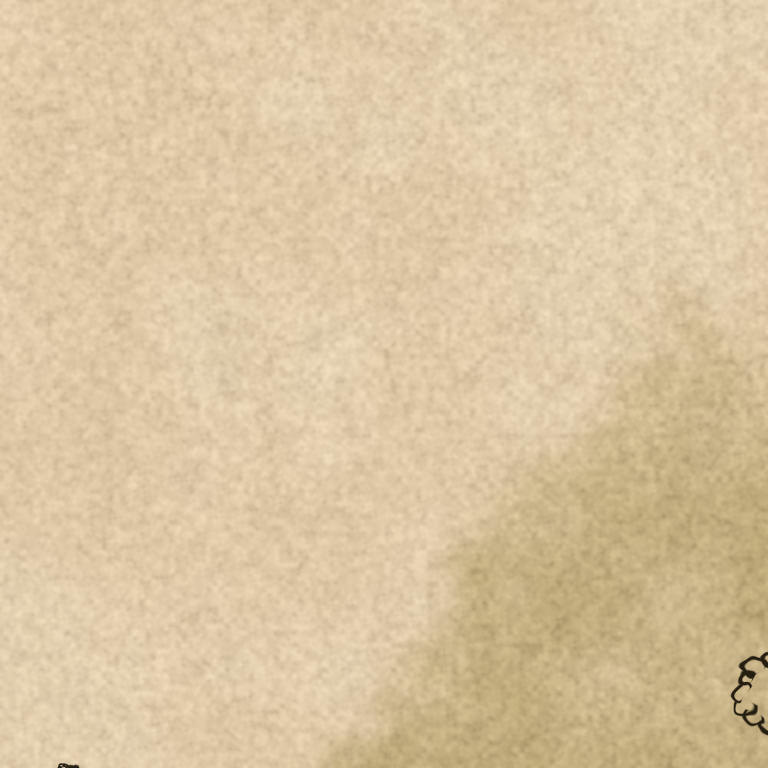
This texture is drawn by a WebGL 1 fragment shader. Its source:

```glsl
precision highp float;
// Aged parchment: warm, softly mottled paper with fine fibrous grain, an olive
// wash soaking in from the lower right, and scraps of curly ink at the border.
// Layered value noise makes the mottling, the wash edge and the grain.
uniform vec2 u_resolution;

#define WARM_PAPER vec3(0.868, 0.778, 0.640)
#define PALE_PAPER vec3(0.892, 0.820, 0.695)
#define WASH_LIGHT vec3(0.825, 0.742, 0.585)
#define WASH_DARK  vec3(0.735, 0.655, 0.465)
#define INK        vec3(0.110, 0.085, 0.040)
#define GRAIN_FREQ 125.0
#define GRAIN_GAIN 0.185
#define MOTTLE_FREQ 7.0
#define WASH_SOFTNESS 0.090
#define WASH_ROUGHNESS 0.30
#define STROKE 0.0023

const float TAU = 6.2831853;

float hash(vec2 p) {
  vec3 q = fract(p.xyx * 0.1031);
  q += dot(q, q.yzx + 33.33);
  return fract((q.x + q.y) * q.z);
}

float noise(vec2 p) {
  vec2 cell = floor(p), f = fract(p);
  f = f * f * (3.0 - 2.0 * f);
  float low = mix(hash(cell), hash(cell + vec2(1.0, 0.0)), f.x);
  float high = mix(hash(cell + vec2(0.0, 1.0)), hash(cell + 1.0), f.x);
  return mix(low, high, f.y);
}

// Rotated octaves, so that no lattice direction shows; result is 0 to 1.
float fbm(vec2 p) {
  float sum = 0.0, weight = 0.5;
  for (int i = 0; i < 4; i++) {
    sum += weight * noise(p);
    p = mat2(1.6, 1.2, -1.2, 1.6) * p + 17.3;
    weight *= 0.5;
  }
  return sum / 0.9375;
}

// Fine paper tooth, centred on zero, with a tail of sparse dark specks.
float grain(vec2 p) {
  p = mat2(0.8, 0.6, -0.6, 0.8) * p * GRAIN_FREQ;
  float coarse = noise(p * 0.47 + 40.0);
  float medium = noise(mat2(0.6, 0.8, -0.8, 0.6) * p + 9.0);
  float fine = noise(p * 1.6 + 71.0);
  float tooth = 0.20 * coarse + 0.48 * medium + 0.32 * fine - 0.5;
  return tooth - 0.5 * max(-tooth - 0.16, 0.0);
}

float softSpot(vec2 p, vec2 centre, float radius) {
  vec2 d = (p - centre) / radius;
  return exp(-dot(d, d));
}

// Signed depth inside the wash: a slanted edge capped by a level top.
float washDepth(vec2 p) {
  float slant = dot(p - vec2(0.48, 0.04), vec2(0.79, -0.61));
  float rough = fbm(p * 8.0 + 3.0) - 0.5;
  return min(slant, 0.58 - p.y) + WASH_ROUGHNESS * rough;
}

// Distance to broken little loops strung around a circle.
float curlDistance(vec2 p, vec2 centre, float radius) {
  float nearest = 1.0;
  for (int i = 0; i < 14; i++) {
    float id = float(i), angle = TAU * id / 14.0;
    float loopSize = radius * (0.17 + 0.16 * hash(vec2(id, 5.0)));
    vec2 q = p - centre - radius * vec2(cos(angle), sin(angle));
    float opening = angle + 2.6 + 1.4 * hash(vec2(id, 8.0));
    float ring = abs(length(q) - loopSize);
    float gap = dot(q, vec2(cos(opening), sin(opening))) - 0.4 * loopSize;
    nearest = min(nearest, max(ring, gap));
  }
  return nearest;
}

void main() {
  float side = min(u_resolution.x, u_resolution.y);
  vec2 p = gl_FragCoord.xy / side;

  // Paper: gentle mottling, a bleached corner and a few pale blots
  float mottle = smoothstep(0.15, 0.85, fbm(p * MOTTLE_FREQ + 11.0));
  float bleached = 0.55 * softSpot(p, vec2(0.87, 0.90), 0.20);
  float blots = softSpot(p, vec2(0.44, 0.54), 0.04)
              + softSpot(p, vec2(0.52, 0.81), 0.04)
              + softSpot(p, vec2(0.39, 0.87), 0.05);
  float paleness = clamp(0.8 * mottle + bleached + 0.45 * blots, 0.0, 1.2);
  vec3 colour = mix(WARM_PAPER, PALE_PAPER, paleness);

  // Wash: darker near the bottom and in uneven patches
  float wash = smoothstep(-0.7 * WASH_SOFTNESS, WASH_SOFTNESS, washDepth(p));
  float density = 1.4 * fbm(p * 9.0 + 29.0) - 0.22 + 0.9 * (0.24 - p.y);
  vec3 washColour = mix(WASH_LIGHT, WASH_DARK, clamp(density, 0.0, 1.0));
  colour = mix(colour, washColour, wash);

  // Grain, strongest in blue so that the dark specks look warm
  float shade = GRAIN_GAIN * (1.0 + 0.25 * wash) * grain(p);
  colour *= 1.0 + shade * vec3(0.88, 1.0, 1.18);

  // Ink curls cut off by the border, with wobbly, uneven strokes
  vec2 wobble = vec2(noise(p * 75.0), noise(p * 75.0 + 31.0)) - 0.5;
  vec2 pen = p + 0.010 * wobble;
  float ink = min(curlDistance(pen, vec2(1.008, 0.098), 0.042),
                  curlDistance(pen, vec2(0.090, -0.007), 0.011));
  float edge = max(0.0014, 0.75 / side);
  float stroke = STROKE * (0.6 + 0.8 * noise(p * 60.0));
  colour = mix(colour, INK, 0.95 * (1.0 - smoothstep(stroke - edge, stroke + edge, ink)));

  gl_FragColor = vec4(colour, 1.0);
}
```
